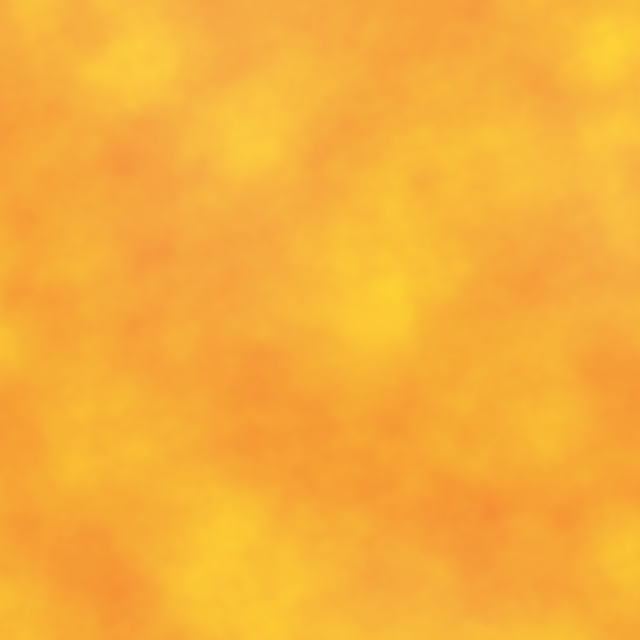
Reproduce this texture procedurally as a Shadertoy shader.

```glsl
// Soft amber clouds: a few octaves of rotated value noise drive a warm
// ramp from ember orange through amber to gold, with a broad, faint
// haze that makes the upper part paler than the lower part.

const vec3 EMBER = vec3(0.96, 0.55, 0.23);
const vec3 AMBER = vec3(0.965, 0.685, 0.235);
const vec3 GOLD  = vec3(0.995, 0.82, 0.22);

const vec2  CLOUD_SCALE = vec2(4.5, 5.0); // largest cloud cells, slightly wide
const float CLOUD_GAIN  = 0.55;           // strength of each finer octave
const float CONTRAST    = 1.4;
const float WARMTH      = 0.525;          // mean position on the ramp
const float HAZE_SCALE  = 3.0;

// Integer hash of a lattice cell, 0 to 1
float hash(ivec2 cell, uint seed) {
    uvec2 q = uvec2(cell) * uvec2(1597334673u, 3812015801u);
    uint h = (q.x ^ q.y ^ (seed * 2654435769u)) * 1597334673u;
    h ^= h >> 15;
    h *= 2246822519u;
    h ^= h >> 13;
    return float(h >> 8) / 16777216.0;
}

// Value noise with quintic blending
float valueNoise(vec2 p, uint seed) {
    ivec2 cell = ivec2(floor(p));
    vec2 f = fract(p);
    vec2 w = f * f * f * (f * (f * 6.0 - 15.0) + 10.0);
    float bottom = mix(hash(cell, seed), hash(cell + ivec2(1, 0), seed), w.x);
    float top = mix(hash(cell + ivec2(0, 1), seed), hash(cell + ivec2(1, 1), seed), w.x);
    return mix(bottom, top, w.y);
}

// Normalised sum of octaves, each turned to hide the lattice
float clouds(vec2 p, float gain, uint seed) {
    const mat2 TURN_AND_DOUBLE = mat2(1.6, 1.2, -1.2, 1.6);
    float sum = 0.0, total = 0.0, weight = 1.0;
    for (uint octave = 0u; octave < 5u; octave++) {
        sum += weight * valueNoise(p, seed + octave);
        total += weight;
        weight *= gain;
        p = TURN_AND_DOUBLE * p + 3.7;
    }
    return sum / total;
}

// Ember below the middle, gold above it
vec3 warmRamp(float heat) {
    vec3 color = mix(EMBER, AMBER, clamp(heat * 2.0, 0.0, 1.0));
    return mix(color, GOLD, clamp(heat * 2.0 - 1.0, 0.0, 1.0));
}

void mainImage(out vec4 fragColor, in vec2 fragCoord) {
    vec2 uv = fragCoord / iResolution.y;

    // Cloud brightness
    float density = clouds(uv * CLOUD_SCALE + 0.3, CLOUD_GAIN, 11u);
    vec3 color = warmRamp(WARMTH + (density - 0.5) * CONTRAST);

    // Pale haze shifts only the blue channel
    float haze = valueNoise(uv * HAZE_SCALE, 71u) - 0.5;
    color.b += 0.06 * haze + 0.04 * (uv.y - 0.5);

    fragColor = vec4(color, 1.0);
}
```
